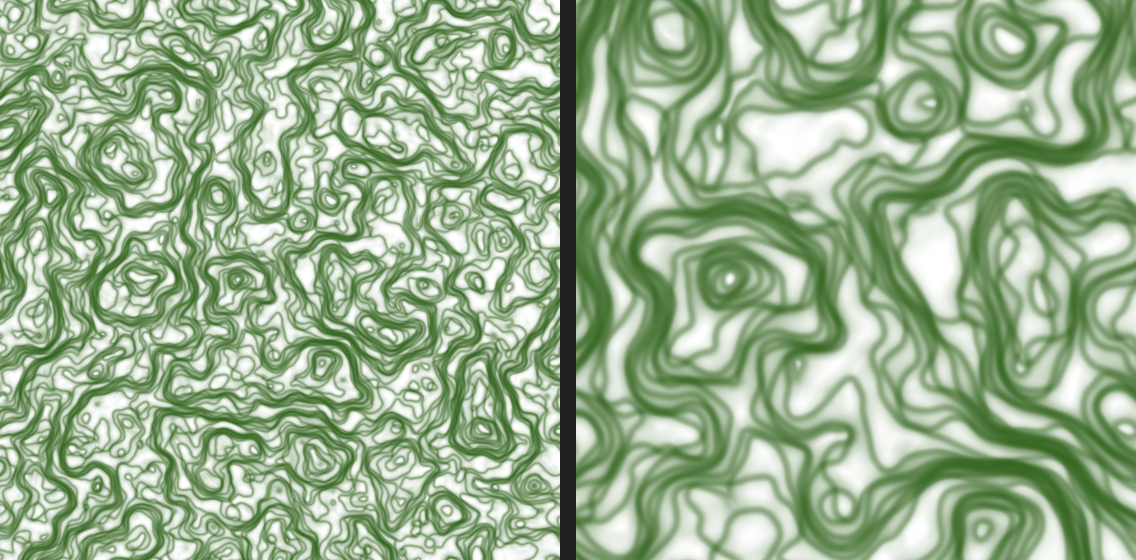
Left: the whole. Right: its middle third, enlarged.
Give the GLSL for this texture, as a WebGL 1 fragment shader.

```glsl
precision highp float;
// Dense green contour lines on white, like a hand-inked relief map.
// A terraced gradient-noise terrain is contoured in several slightly shifted
// layers; soft strokes add up as optical density, so bundles turn dark.

uniform vec2 u_resolution;

const float TAU = 6.2831853;
const vec3 PAPER = vec3(1.0);
const vec3 INK = vec3(0.165, 0.365, 0.08);

const int TERRAIN_OCTAVES = 3;
const int LAYERS = 7;
const float LAYER_INTERVAL = 0.29;  // height between contours of one layer
const float TERRACE_HEIGHT = 0.30;
const float TERRACE_STRENGTH = 0.6;
const float CORE_WIDTH = 0.0023;    // stroke widths in canvas units
const float HALO_WIDTH = 0.0075;

float hash(vec2 p) {
  vec3 q = fract(p.xyx * vec3(0.1031, 0.1030, 0.0973));
  q += dot(q, q.yzx + 33.33);
  return fract((q.x + q.y) * q.z);
}

vec2 cornerGradient(vec2 cell) {
  float angle = TAU * hash(cell);
  return vec2(cos(angle), sin(angle));
}

// Gradient noise: x is the value, yz its analytic slope.
vec3 noiseSlope(vec2 p) {
  vec2 cell = floor(p);
  vec2 f = p - cell;
  vec2 u = f * f * f * (f * (f * 6.0 - 15.0) + 10.0);
  vec2 du = 30.0 * f * f * (f * (f - 2.0) + 1.0);
  vec2 ga = cornerGradient(cell);
  vec2 gb = cornerGradient(cell + vec2(1.0, 0.0));
  vec2 gc = cornerGradient(cell + vec2(0.0, 1.0));
  vec2 gd = cornerGradient(cell + vec2(1.0, 1.0));
  float a = dot(ga, f);
  float b = dot(gb, f - vec2(1.0, 0.0));
  float c = dot(gc, f - vec2(0.0, 1.0));
  float d = dot(gd, f - vec2(1.0, 1.0));
  float twist = a - b - c + d;
  float value = a + u.x * (b - a) + u.y * (c - a) + u.x * u.y * twist;
  vec2 slope = ga + u.x * (gb - ga) + u.y * (gc - ga)
             + u.x * u.y * (ga - gb - gc + gd)
             + du * (u.yx * twist + vec2(b, c) - a);
  return vec3(value, slope);
}

// Noise at a given frequency and height, with slope in canvas units.
vec3 relief(vec2 p, float frequency, float height, vec2 offset) {
  return height * noiseSlope(p * frequency + offset) * vec3(1.0, vec2(frequency));
}

vec3 terrain(vec2 p) {
  vec3 sum = vec3(0.0);
  float frequency = 5.0;
  float height = 1.0;
  for (int i = 0; i < TERRAIN_OCTAVES; i++) {
    sum += relief(p, frequency, height, vec2(17.3, 41.7) * float(i + 1));
    frequency *= 2.03;
    height *= 0.46;
  }
  return sum;
}

// Alternate steep and flat steps gather the contours into bundles.
vec3 terrace(vec3 h, float stepHeight, float strength) {
  float phase = h.x * TAU / stepHeight;
  float value = h.x + strength * sin(phase) * stepHeight / TAU;
  return vec3(value, h.yz * (1.0 + strength * cos(phase)));
}

// Distance on the canvas to the nearest contour of a height field.
float contourDistance(vec3 h, float interval, float shift) {
  float level = fract(h.x / interval + shift) - 0.5;
  return abs(level) * interval / sqrt(dot(h.yz, h.yz) + 0.6);
}

float bell(float d, float width) {
  float x = d / width;
  return exp(-x * x);
}

float strokeDensity(float d) {
  return 0.58 * bell(d, CORE_WIDTH) + 0.16 * bell(d, HALO_WIDTH);
}

void main() {
  vec2 p = gl_FragCoord.xy / u_resolution.y;
  vec3 ground = terrace(terrain(p), TERRACE_HEIGHT, TERRACE_STRENGTH);

  // Each layer wobbles a little on its own, so its lines braid with the rest.
  float density = 0.0;
  for (int i = 0; i < LAYERS; i++) {
    float layer = float(i);
    vec2 offset = vec2(61.7, 29.3) * (layer + 1.0);
    vec3 h = ground + relief(p, 22.0, 0.11, offset)
                    + relief(p, 45.0, 0.04, offset.yx);
    float d = contourDistance(h, LAYER_INTERVAL, layer / float(LAYERS));
    density += strokeDensity(d);
  }

  float coverage = 1.0 - exp(-density);
  gl_FragColor = vec4(mix(PAPER, INK, coverage), 1.0);
}
```
